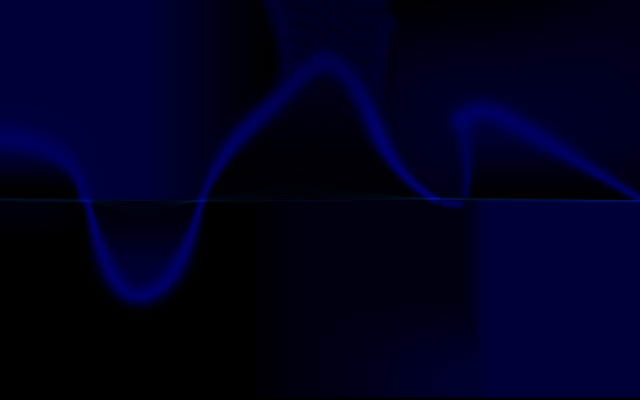
A Shadertoy shader for this background:

```glsl
// Dark blue folds of light rising and dipping around a thin horizon.
// Curved strokes give the glowing ridges, smooth masks the shaded fields,
// and layered sines the faint threads; units are canvas heights.

const float HORIZON = 0.5;
const float FIELD_BLUE = 0.225;

float ramp(float from, float to, float v) { return smoothstep(from, to, v); }
float fall(float from, float to, float v) { return 1.0 - smoothstep(from, to, v); }
float bell(float d, float width) { return exp(-d * d / (width * width)); }

float segmentDistance(vec2 p, vec2 a, vec2 b) {
    vec2 ab = b - a;
    return length(p - a - ab * clamp(dot(p - a, ab) / dot(ab, ab), 0.0, 1.0));
}

// Distance to a quadratic curve, walked in short segments
float curveDistance(vec2 p, vec2 a, vec2 control, vec2 b) {
    float nearest = 1e3;
    vec2 previous = a;
    for (int i = 1; i <= 14; i++) {
        float t = float(i) / 14.0;
        vec2 next = mix(mix(a, control, t), mix(control, b, t), t);
        nearest = min(nearest, segmentDistance(p, previous, next));
        previous = next;
    }
    return nearest;
}

// Blend a value towards a ridge's brightness
float addRidge(float value, float d, float width, float brightness) {
    return mix(value, max(value, brightness), bell(d, width));
}

float peakHeight(float x) {
    float rise = pow(clamp((x - 0.505) / 0.305, 0.0, 1.0), 0.8);
    return HORIZON + 0.345 * min(rise, fall(0.8, 1.08, x));
}

// Broad fields and shaded interiors above the horizon
float upperField(vec2 p) {
    float lift = p.y - HORIZON;
    float value = FIELD_BLUE * fall(0.3, 0.72, p.x);
    float haze = exp(-dot((p - vec2(1.2, 0.7)) * vec2(2.5, 4.2), (p - vec2(1.2, 0.7)) * vec2(2.5, 4.2)));
    value += ramp(0.9, 1.02, p.x) * (0.03 + 0.12 * haze) * fall(0.82, 1.08, p.y - 0.1 * (p.x - 1.0));
    value += 0.05 * ramp(1.2, 1.6, p.x) * ramp(0.5, 0.65, p.y);

    // Veil standing on the central peak
    float flare = ramp(0.82, 1.0, p.y);
    float veil = ramp(0.69, 0.74, p.x + 0.05 * flare) * fall(0.93, 0.975, p.x - 0.02 * flare);
    float streaks = 0.5 + 0.5 * sin(150.0 * p.y + 9.0 * sin(7.0 * p.x) + 3.0 * sin(23.0 * p.x));
    value = mix(value, 0.11 + 0.025 * streaks, veil * ramp(0.68, 0.8, p.y));

    // Hollow of the central peak
    float hollow = ramp(-0.01, 0.035, peakHeight(p.x) - p.y);
    value = mix(value, 0.015 + 0.07 * ramp(0.08, 0.33, lift) + 0.012 * streaks, hollow);

    // Hollows of the left shelf and right peak
    float shelf = fall(0.185, 0.215, p.x) * fall(0.63, 0.67, p.y);
    value = mix(value, 0.22 * ramp(0.01, 0.14, lift), shelf);
    float slope = HORIZON + 0.6 * (1.6 - p.x) - p.y;
    float wedge = ramp(1.15, 1.175, p.x) * ramp(-0.01, 0.03, slope) * fall(0.69, 0.73, p.y);
    return mix(value, 0.01 + 0.18 * ramp(0.0, 0.18, lift), wedge);
}

// Black to blue fields and the trough below the horizon
float lowerField(vec2 p) {
    float side = ramp(1.15, 1.23, p.x);
    float floorGlow = 0.75 * fall(0.06, 0.27, p.y) * ramp(0.72, 1.25, p.x);
    float value = mix(0.065 * ramp(0.58, 0.78, p.x), FIELD_BLUE, max(side, floorGlow));
    value += 0.05 * fall(0.1, 0.24, p.x) * ramp(0.38, 0.5, p.y);
    float across = (p.x - 0.355) / 0.145;
    float troughFloor = HORIZON - 0.24 * (1.0 - across * across);
    float trough = ramp(-0.025, 0.03, p.y - troughFloor) * fall(0.9, 1.05, abs(across));
    return mix(value, mix(0.19, 0.05, ramp(0.31, 0.48, p.y)), trough);
}

float ridges(vec2 p, float value) {
    float reach = ramp(0.0, 0.2, abs(p.y - HORIZON));
    float width = mix(0.011, 0.029, reach);
    vec2 peak = vec2(0.81, 0.845), leftBend = vec2(0.685, 0.74), rightBend = vec2(0.94, 0.68);
    vec2 dip = vec2(0.34, 0.262), shoulder = vec2(1.28, 0.695);

    // Left shelf and trough
    value = addRidge(value, curveDistance(p, vec2(-0.1, 0.655), vec2(0.19, 0.67), vec2(0.212, 0.505)), width * 1.3, 0.36);
    float trough = min(curveDistance(p, vec2(0.218, HORIZON), vec2(0.27, 0.265), dip),
                       curveDistance(p, dip, vec2(0.44, 0.25), vec2(0.505, HORIZON)));
    value = addRidge(value, trough, width * 0.85, 0.40);

    // Central peak and the edges of its veil
    float leftSide = min(curveDistance(p, vec2(0.505, HORIZON), vec2(0.55, 0.63), leftBend),
                         curveDistance(p, leftBend, vec2(0.76, 0.83), peak));
    float rightSide = min(curveDistance(p, peak, vec2(0.88, 0.84), rightBend),
                          curveDistance(p, rightBend, vec2(0.985, 0.56), vec2(1.09, HORIZON)));
    value = addRidge(value, leftSide, width * 0.9, mix(0.38, 0.29, ramp(0.65, 0.85, p.y)));
    value = addRidge(value, rightSide, width * 0.9, mix(0.43, 0.29, ramp(0.65, 0.85, p.y)));
    value = addRidge(value, curveDistance(p, vec2(0.675, 1.02), vec2(0.74, 0.9), vec2(0.71, 0.77)), 0.022, 0.18);
    value = addRidge(value, curveDistance(p, vec2(0.97, 0.94), vec2(0.93, 0.83), vec2(0.95, 0.68)), 0.022, 0.16);

    // Right peak and the small ember before it
    value = addRidge(value, curveDistance(p, vec2(1.165, 0.515), vec2(1.175, 0.62), vec2(1.15, 0.70)), width * 0.8, 0.30);
    float crest = min(curveDistance(p, vec2(1.16, 0.70), vec2(1.2, 0.745), shoulder),
                      segmentDistance(p, shoulder, vec2(1.6, 0.503)));
    value = addRidge(value, crest, width, 0.38);
    return addRidge(value, segmentDistance(p, vec2(1.11, 0.493), vec2(1.15, 0.489)), 0.009, 0.36);
}

// Fine strands fanning out along the horizon
float threads(vec2 p) {
    float sum = 0.0;
    for (int i = 0; i < 6; i++) {
        float k = float(i);
        float fan = 0.006 * k * bell(p.x - 0.76, 0.2) - 0.008 * k * bell(p.x - 0.36, 0.09);
        float y = HORIZON + 0.003 * sin(5.0 * p.x + 2.0 + 0.4 * k) + fan;
        sum += bell(p.y - y, 0.0022) / (2.0 + k);
    }
    return sum;
}

void mainImage(out vec4 fragColor, in vec2 fragCoord) {
    vec2 p = fragCoord / iResolution.xy * vec2(1.6, 1.0);
    float field = mix(lowerField(p), upperField(p), ramp(HORIZON - 0.003, HORIZON + 0.003, p.y));
    float blue = ridges(p, field);
    float strand = threads(p);
    vec3 color = vec3(0.0, 0.0, blue) + strand * vec3(0.0, 0.06, 0.13);
    fragColor = vec4(color * ramp(0.003, 0.009, p.y), 1.0);
}
```
